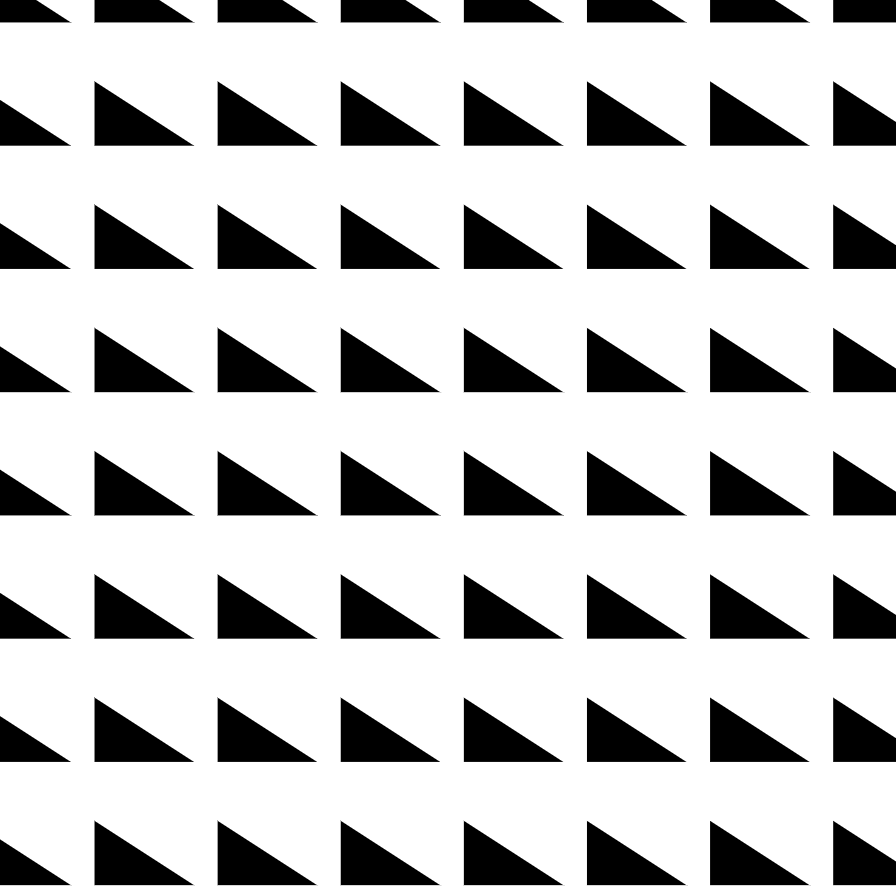
A Shadertoy shader for this pattern:

```glsl
const vec3 PAPER = vec3(1.0);
const vec3 INK = vec3(0.0);

const vec2 PITCH = vec2(0.1374, 0.13755);      // spacing between repeats
const vec2 FIRST_CORNER = vec2(0.1055, 0.0121); // right-angle corner of one triangle
const vec2 LEGS = vec2(0.1110, 0.0718);        // triangle width and height

// Repeats space around the triangle, keeping its edges clear of the cell seams
vec2 repeatCell(vec2 p, vec2 pitch, vec2 legs) {
    vec2 margin = 0.5 * (pitch - legs);
    return mod(p + margin, pitch) - margin;
}

// Signed distance bound to a right triangle with its square corner at zero
float rightTriangle(vec2 p, vec2 legs) {
    vec2 slopeNormal = normalize(legs.yx);
    float slope = dot(p - vec2(legs.x, 0.0), slopeNormal);
    return max(slope, max(-p.x, -p.y));
}

// Coverage of a shape over one pixel
float coverage(float dist, float pixel) {
    return clamp(0.5 - dist / pixel, 0.0, 1.0);
}

void mainImage(out vec4 fragColor, in vec2 fragCoord) {
    float pixel = 1.0 / iResolution.y;
    vec2 p = fragCoord * pixel;

    vec2 cell = repeatCell(p - FIRST_CORNER, PITCH, LEGS);
    float ink = coverage(rightTriangle(cell, LEGS), pixel);

    fragColor = vec4(mix(PAPER, INK, ink), 1.0);
}
```
